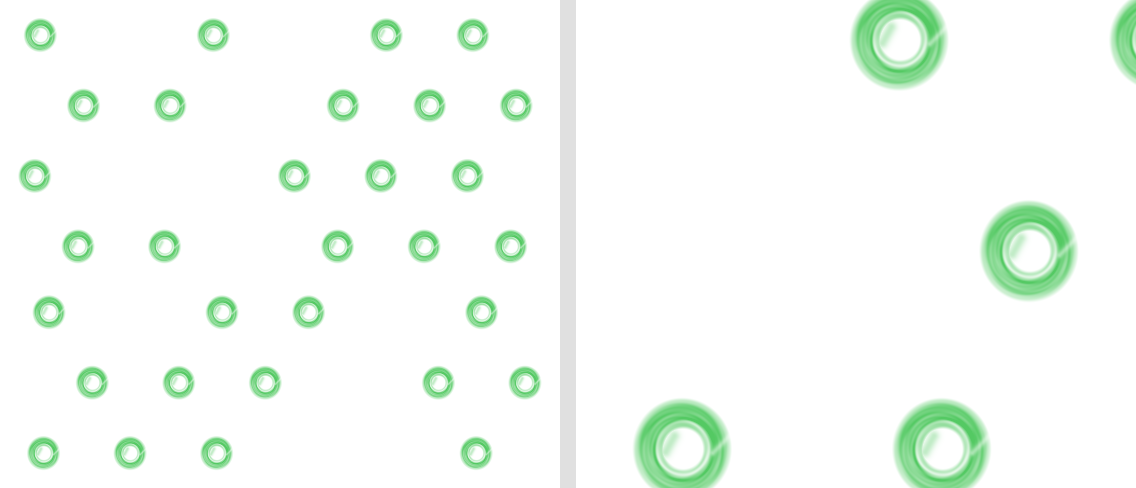
Left: the whole. Right: its middle third, enlarged.
Write a Shadertoy shader that draws this pattern.

```glsl
// Scattered green brush-painted rings on white, set on a staggered grid with gaps.
// Rows are looped, columns are folded to the nearest cell, and each ring is shaded
// by a radial ink profile with gradient noise stretched along the stroke.

#define RING_RADIUS 0.0340
#define COLUMN_PITCH 0.1773
#define ROW_PITCH 0.1443
#define BLOCK_PITCH 0.568
#define FIRST_CENTRE vec2(0.0825, 0.0720)
#define ROWS 7
#define COLUMNS 6.0
#define HOLE_RADIUS 0.43
#define STREAK_AMOUNT 0.30
#define INK_COLOUR vec3(0.33, 0.79, 0.39)

float hash(vec2 p) {
    return fract(sin(dot(p, vec2(127.1, 311.7))) * 43758.5);
}

vec2 gradientAt(vec2 cell) {
    float angle = 6.2832 * hash(cell);
    return vec2(cos(angle), sin(angle));
}

float gradientNoise(vec2 p) {
    vec2 i = floor(p), f = fract(p);
    vec2 u = f * f * f * (f * (f * 6.0 - 15.0) + 10.0);
    vec2 e = vec2(1.0, 0.0);
    float low = mix(dot(gradientAt(i), f), dot(gradientAt(i + e), f - e), u.x);
    float high = mix(dot(gradientAt(i + e.yx), f - e.yx), dot(gradientAt(i + 1.0), f - 1.0), u.x);
    return mix(low, high, u.y);
}

float segmentDistance(vec2 p, vec2 a, vec2 b) {
    vec2 d = b - a;
    return length(p - a - d * clamp(dot(p - a, d) / dot(d, d), 0.0, 1.0));
}

// Soft line around distance zero
float softLine(float d, float width) {
    return exp(-d * d / (width * width));
}

// Ink coverage of one ring; q is in ring radii, y up
float ringInk(vec2 q, float pixel) {
    q.x /= 0.97;
    float rho = length(q);
    vec2 dir = q / max(rho, 0.001);
    float holeRho = length(q - vec2(0.03, 0.0));

    // Bristle streaks running around the ring, darker towards the top
    float streak = gradientNoise(vec2(rho * 13.0 + dir.x * 0.8, dir.y * 1.3 + 4.0));
    float ink = 0.82 + 0.10 * dot(dir, vec2(0.3, 0.9)) + STREAK_AMOUNT * streak;

    // Pale outer rim and pale inner band
    ink *= mix(0.42, 1.0, smoothstep(0.97, 0.84, rho));
    ink *= mix(0.60, 1.0, smoothstep(0.52, 0.63, holeRho));

    // Fine light and dark strokes, slightly off centre
    float fine = 0.03 + 0.3 * pixel;
    float wobble = 0.02 * dir.x - 0.02 * dir.y;
    ink -= 0.25 * softLine(holeRho - 0.54 + wobble, fine);
    ink += 0.22 * softLine(holeRho - 0.62 - wobble, fine);
    ink -= 0.12 * softLine(rho - 0.76 - 2.0 * wobble, fine);

    // Light slash where the stroke ends
    float slash = segmentDistance(q, vec2(0.64, -0.08), vec2(0.98, 0.26));
    ink *= 1.0 - 0.45 * softLine(slash, 0.06);

    // Cut out the hole and the outside, then leave a pale hook inside the hole
    float edge = 0.035 + 0.5 * pixel;
    ink *= smoothstep(HOLE_RADIUS - edge, HOLE_RADIUS + edge, holeRho);
    float hook = segmentDistance(q, vec2(-0.34, -0.06), vec2(-0.16, 0.26));
    ink = max(ink, 0.36 * softLine(hook, 0.11));
    return clamp(ink, 0.0, 1.0) * smoothstep(1.0 + edge, 1.0 - edge, rho);
}

// One gap in every row and a second one in every other row
bool isGap(float column, float row) {
    float pick = floor(4.0 * hash(vec2(row, 7.0)));
    float second = mod(pick + 1.0 + floor(3.0 * hash(vec2(row, 19.0))), 4.0);
    return column == 1.0 + pick || (mod(row, 2.0) == 0.0 && column == 1.0 + second);
}

void mainImage(out vec4 fragColor, in vec2 fragCoord) {
    // Height is one unit, measured down from the top edge
    vec2 p = vec2(fragCoord.x, iResolution.y - fragCoord.y) / iResolution.y;
    float pixel = 1.0 / (iResolution.y * RING_RADIUS);
    float ink = 0.0;

    for (int i = 0; i < ROWS; i++) {
        // Blocks of four rows: alternate rows shift by half, pairs drift left
        float row = float(i), block = floor(row / 4.0), k = mod(row, 4.0);
        vec2 start = FIRST_CENTRE + block * vec2(0.0179, BLOCK_PITCH);
        start += vec2(0.5 * COLUMN_PITCH * mod(k, 2.0) - 0.0112 * floor(k / 2.0), k * ROW_PITCH);

        vec2 local = p - start;
        float column = clamp(floor(local.x / COLUMN_PITCH + 0.5), 0.0, COLUMNS - 1.0);
        local.x -= column * COLUMN_PITCH;
        if (!isGap(column, row)) {
            ink = max(ink, ringInk(vec2(local.x, -local.y) / RING_RADIUS, pixel));
        }
    }
    fragColor = vec4(mix(vec3(1.0), INK_COLOUR, ink), 1.0);
}
```
